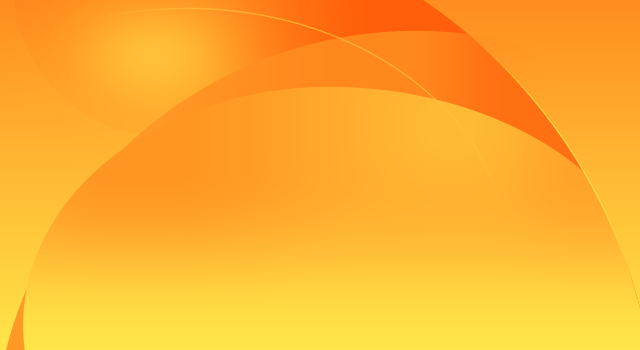
Reproduce this background procedurally as a WebGL 2 fragment shader.

```glsl
#version 300 es
precision highp float;
// Warm abstract background: translucent overlapping domes on a vertical
// amber gradient, with a soft glow and two thin highlight arcs.
// Every layer blends one scalar tone, which a color ramp turns into RGB.

uniform vec2 u_resolution;
out vec4 fragColor;

const float ASPECT = 1.829;

// Approximate signed distance to an ellipse, negative inside
float ellipse(vec2 p, vec2 center, vec2 radii) {
    vec2 q = p - center;
    float k = length(q / radii);
    return k * (k - 1.0) / max(length(q / (radii * radii)), 1e-4);
}

float circle(vec2 p, vec2 center, float radius) {
    return length(p - center) - radius;
}

float cover(float d, float pixel) {
    return 1.0 - smoothstep(-0.7 * pixel, 0.7 * pixel, d);
}

float stroke(float d, float width, float pixel) {
    return 1.0 - smoothstep(0.0, width + pixel, abs(d));
}

float glow(vec2 p, vec2 center, vec2 spread) {
    vec2 q = (p - center) / spread;
    return exp(-dot(q, q));
}

// Low tones are red-orange, high tones are yellow
vec3 amber(float tone) {
    return vec3(1.0, tone, 0.07 + 0.465 * (tone - 0.44));
}

// Middle dome: orange on the left, deep red-orange on the right
float middleTone(float x) {
    float tone = mix(0.60, 0.535, smoothstep(0.36, 0.95, x));
    return tone - 0.095 * smoothstep(1.14, 1.45, x);
}

// Front dome: orange to gold with a soft highlight, melting into the base
float frontTone(vec2 p, float base) {
    float tone = mix(0.585, 0.665, smoothstep(0.48, 1.07, p.x));
    tone += 0.065 * glow(p, vec2(1.286, 0.643), vec2(0.24));
    tone += 0.03 * (1.0 - smoothstep(0.10, 0.30, p.x));
    tone -= 0.03 * smoothstep(1.40, 1.65, p.x);
    return mix(base, tone, smoothstep(0.095, 0.524, p.y));
}

void main() {
    vec2 p = gl_FragCoord.xy / u_resolution * vec2(ASPECT, 1.0);
    float pixel = 1.0 / u_resolution.y;

    // Shapes
    float back = circle(p, vec2(0.362, -0.255), 1.514);
    float middle = circle(p, vec2(1.19, -0.298), 1.21);
    float frontWidth = p.x < 0.94 ? 0.874 : 0.952;
    float front = ellipse(p, vec2(0.94, 0.071), vec2(frontWidth, 0.681));
    float arc = ellipse(p, vec2(0.536, 0.262), vec2(0.917, 0.714));
    float halo = circle(p, vec2(0.464, 1.036), 0.424);
    float inBack = cover(back, pixel);

    // Base gradient, halo rim and glow
    float base = 0.90 - 0.35 * p.y;
    float tone = base;
    tone -= 0.02 * cover(halo, pixel) * smoothstep(-0.24, 0.0, halo);
    tone += 0.15 * glow(p, vec2(0.44, 0.857), vec2(0.20, 0.143));

    // Domes from back to front
    tone = mix(tone, 0.37, inBack * smoothstep(0.55, 1.09, p.x));
    float inMiddle = cover(middle, pixel);
    tone -= 0.015 * inMiddle * (1.0 - inBack) * (1.0 - smoothstep(1.36, 1.62, p.x));
    tone = mix(tone, middleTone(p.x), inMiddle * inBack);
    tone = mix(tone, frontTone(p, base), cover(front, pixel) * inBack);

    // Highlight arcs, fading toward their ends
    float arcFade = smoothstep(0.17, 0.65, p.x) * smoothstep(0.36, 0.62, p.y);
    tone = mix(tone, 0.76, 0.7 * arcFade * stroke(arc, 0.001, pixel));
    float rimFade = smoothstep(1.30, 1.60, p.x) * smoothstep(0.12, 0.40, p.y);
    tone = mix(tone, 0.88, 0.9 * rimFade * stroke(back, 0.001, pixel));

    fragColor = vec4(amber(tone), 1.0);
}
```
